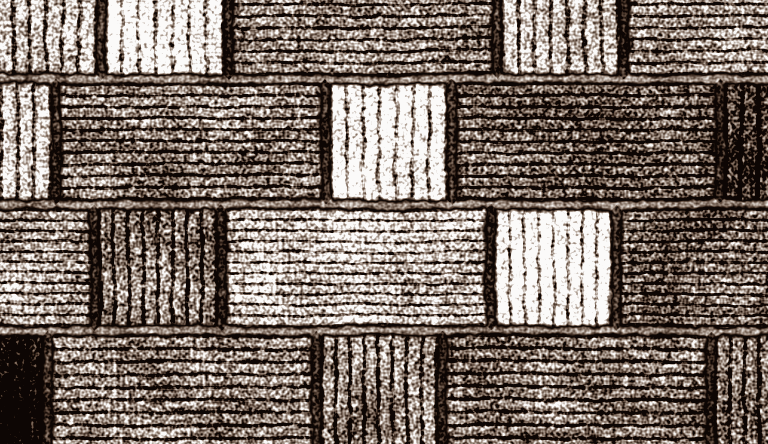
Give the GLSL for this texture, as a WebGL 1 fragment shader.

```glsl
precision highp float;
// Weathered sepia brick wall: ribbed long and short bricks alternate in staggered rows.

uniform vec2 u_resolution;

// Layout, in canvas heights; vec4 constants hold one value per row, top to bottom
const float ROW_HEIGHT = 0.2836;
const float TOP_OVERHANG = 0.106;
const float PERIOD = 0.89;
const float SHORT_WIDTH = 0.285;
const vec4 ROW_START = vec4(0.229, 0.732, 0.214, 0.711);
const vec2 JOINT_HALF = vec2(0.0115, 0.0115);
const float CORNER = 0.006;

// Ribs per brick
const vec4 LONG_RIBS = vec4(10.0, 10.0, 11.0, 9.0);
const vec4 SHORT_RIBS = vec4(7.0, 7.0, 8.0, 8.0);
const float GROOVE_DEPTH = 0.72;
const float RIB_SLOPE = 0.22;

// Brick brightness for the left, middle and right pairs of each row
const vec4 SHORT_LEFT = vec4(0.75, 0.90, 0.50, -0.22);
const vec4 SHORT_MIDDLE = vec4(1.10, 1.15, 0.47, 0.56);
const vec4 SHORT_RIGHT = vec4(0.84, 0.20, 1.15, 0.42);
const vec4 LONG_LEFT = vec4(0.76, 0.53, 0.66, 0.58);
const vec4 LONG_MIDDLE = vec4(0.56, 0.37, 0.82, 0.48);
const vec4 LONG_RIGHT = vec4(0.64, 0.40, 0.42, 0.45);

// Surface
const float GRAIN = 0.85;
const float STAIN = 0.30;
const float BED_TONE = 0.58;
const float HEAD_TONE = 0.14;
const vec3 SEPIA = vec3(0.815, 1.0, 1.15);

vec2 gradient(vec2 cell) {
    float angle = 6.2832 * fract(sin(dot(cell, vec2(127.1, 311.7))) * 43758.5);
    return vec2(cos(angle), sin(angle));
}

float noise(vec2 p) {
    vec2 i = floor(p);
    vec2 f = p - i;
    vec2 u = f * f * f * (f * (f * 6.0 - 15.0) + 10.0);
    vec2 e = vec2(1.0, 0.0);
    float low = mix(dot(gradient(i), f), dot(gradient(i + e), f - e), u.x);
    float high = mix(dot(gradient(i + e.yx), f - e.yx), dot(gradient(i + 1.0), f - 1.0), u.x);
    return mix(low, high, u.y);
}

float pickColumn(float column, float left, float middle, float right) {
    return column < -0.5 ? left : (column < 0.5 ? middle : right);
}

void main() {
    float pixel = 1.0 / u_resolution.y;
    vec2 p = gl_FragCoord.xy * pixel;
    p.y = 1.0 - p.y;
    vec2 wall = p + 0.006 * vec2(noise(p * 5.0), noise(p * 4.0 + 31.0));

    // Find the row and the pair of bricks
    float rowCoord = (wall.y + TOP_OVERHANG) / ROW_HEIGHT;
    float row = clamp(floor(rowCoord), 0.0, 3.0);
    vec4 inRow = vec4(equal(vec4(row), vec4(0.0, 1.0, 2.0, 3.0)));
    float pairCoord = (wall.x - dot(ROW_START, inRow)) / PERIOD;
    float column = floor(pairCoord);
    vec2 local = vec2(fract(pairCoord) * PERIOD, (rowCoord - row) * ROW_HEIGHT);

    // Choose the brick; the top left long one is replaced by a short one
    bool isShort = local.x < SHORT_WIDTH;
    float tone = isShort
        ? pickColumn(column, dot(SHORT_LEFT, inRow), dot(SHORT_MIDDLE, inRow), dot(SHORT_RIGHT, inRow))
        : pickColumn(column, dot(LONG_LEFT, inRow), dot(LONG_MIDDLE, inRow), dot(LONG_RIGHT, inRow));
    vec2 size = vec2(isShort ? SHORT_WIDTH : PERIOD - SHORT_WIDTH, ROW_HEIGHT);
    if (!isShort) local.x -= SHORT_WIDTH;
    if (!isShort && row < 0.5 && column < -0.5) {
        isShort = true;
        local.x -= size.x - SHORT_WIDTH;
        size.x = SHORT_WIDTH;
    }

    // Rough rounded outline
    vec2 q = abs(local - 0.5 * size) - 0.5 * size + JOINT_HALF;
    vec2 corner = max(q + CORNER, 0.0);
    float dist = length(corner) + min(max(q.x, q.y) + CORNER, 0.0) - CORNER;
    dist += 0.006 * noise(p * 26.0) + 0.004 * noise(p * 75.0);
    float face = 1.0 - smoothstep(-0.5 * pixel - 0.001, 0.5 * pixel + 0.001, dist);

    // Grain and stains
    float grain = noise(p * 145.0) + 0.7 * noise(p * 72.0 + 17.0);
    float stain = noise(p * 7.0 + 5.0) + 0.6 * noise(p * 19.0);

    // Ribs run along long bricks and up short ones
    vec2 inner = (local - JOINT_HALF) / (size - 2.0 * JOINT_HALF);
    float ribs = isShort ? inner.x * dot(SHORT_RIBS, inRow) : inner.y * dot(LONG_RIBS, inRow);
    float rib = fract(ribs + 0.16 * noise(p * 17.0 + 9.0) + 0.10 * noise(p * 60.0));
    float groove = smoothstep(0.31, 0.45, abs(rib - 0.5));
    float wear = clamp(0.95 + 0.9 * noise(p * 38.0 + 3.0), 0.3, 1.2);
    float brick = tone + RIB_SLOPE * (0.5 - rib) - GROOVE_DEPTH * groove * wear;
    brick += GRAIN * grain + STAIN * stain;
    brick *= 0.25 + 0.75 * smoothstep(0.0, 0.007, -dist);

    // Light bed joints, dark head joints, with shadow beside the bricks
    float mortar = mix(HEAD_TONE, BED_TONE, smoothstep(-0.003, 0.003, q.y - q.x));
    mortar += 0.6 * GRAIN * grain + 0.5 * STAIN * stain;
    mortar *= smoothstep(0.001, 0.009, dist);

    float value = clamp(mix(mortar, brick, face), 0.025, 0.98);
    gl_FragColor = vec4(pow(vec3(value), SEPIA), 1.0);
}
```
